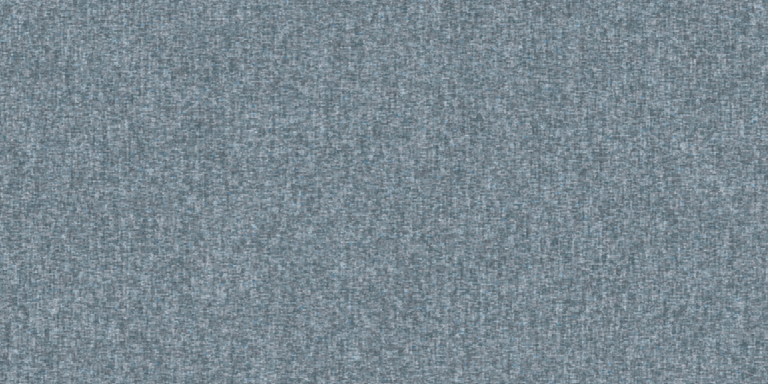
A WebGL 1 fragment shader for this texture:

```glsl
precision highp float;
// Blue-grey woven cloth: short weft dashes crossed by longer warp streaks.
// Each thread is a staggered row of smoothly joined random shades; fine
// grain, soft layered sines and sparse cellular blue flecks finish it.

uniform vec2 u_resolution;

const vec3 CLOTH = vec3(0.478, 0.535, 0.571);
const vec3 SHADE_AXIS = vec3(1.03, 1.0, 1.03);
const vec3 TEAL_SHIFT = vec3(-0.6, 0.1, 0.25);
const vec3 FLECK_SHIFT = vec3(-0.05, 0.02, 0.07);

float hash(vec2 p) {
  vec3 q = fract(vec3(p.xyx) * 0.1031);
  q += dot(q, q.yzx + 33.33);
  return fract((q.x + q.y) * q.z);
}

// Shade along one thread, shifted by a random stagger
float threadShade(float row, float along, float seed) {
  float x = along + 7.0 * hash(vec2(row, seed + 3.7));
  float cell = floor(x);
  float blend = smoothstep(0.3, 0.7, fract(x));
  float a = hash(vec2(cell, row + seed));
  float b = hash(vec2(cell + 1.0, row + seed));
  return mix(a, b, blend);
}

// Parallel threads along x; size is dash length and thread width
float threads(vec2 p, vec2 size, float seed) {
  vec2 q = p / size;
  float row = floor(q.y);
  float blend = smoothstep(0.2, 0.8, fract(q.y));
  float below = threadShade(row, q.x, seed);
  float above = threadShade(row + 1.0, q.x, seed);
  return mix(below, above, blend) - 0.5;
}

// Broad, faint unevenness of the cloth
float clouds(vec2 p) {
  float sum = 0.0;
  vec2 q = p * 9.0;
  for (int i = 0; i < 4; i++) {
    sum += sin(q.x + 1.7 * sin(q.y * 0.8)) * sin(q.y + 1.3 * sin(q.x * 0.6));
    q = mat2(0.8, 0.6, -0.6, 0.8) * q * 1.7 + 2.3;
  }
  return sum * 0.25;
}

// One jittered dot per cell, kept only in a share of the cells
float flecks(vec2 p, float size, float share) {
  vec2 q = p / size;
  vec2 cell = floor(q);
  vec2 jitter = vec2(hash(cell + 11.0), hash(cell + 47.0));
  vec2 offset = fract(q) - mix(vec2(0.3), vec2(0.7), jitter);
  float dotMask = 1.0 - smoothstep(0.06, 0.28, length(offset));
  return dotMask * step(hash(cell + 83.0), share);
}

void main() {
  vec2 p = gl_FragCoord.xy / u_resolution.y;

  // Weave: weft runs along x, warp along y
  float shade = 0.165 * threads(p, vec2(0.0115, 0.0044), 17.0);
  shade += 0.105 * threads(p.yx, vec2(0.022, 0.0052), 131.0);
  shade += 0.055 * threads(p.yx, vec2(0.11, 0.0066), 257.0);
  shade += 0.12 * threads(p, vec2(0.0047, 0.0041), 389.0);
  shade += 0.008 * clouds(p);

  // Lit fibres stand out a little more than the gaps
  shade += 0.8 * shade * shade - 0.003;

  // Slight hue drift between threads, then the blue flecks
  float drift = 0.06 * threads(p, vec2(0.014, 0.007), 523.0);
  vec3 color = CLOTH + SHADE_AXIS * shade + TEAL_SHIFT * drift;
  color += FLECK_SHIFT * flecks(p, 0.021, 0.08);

  gl_FragColor = vec4(clamp(color, 0.0, 1.0), 1.0);
}
```
